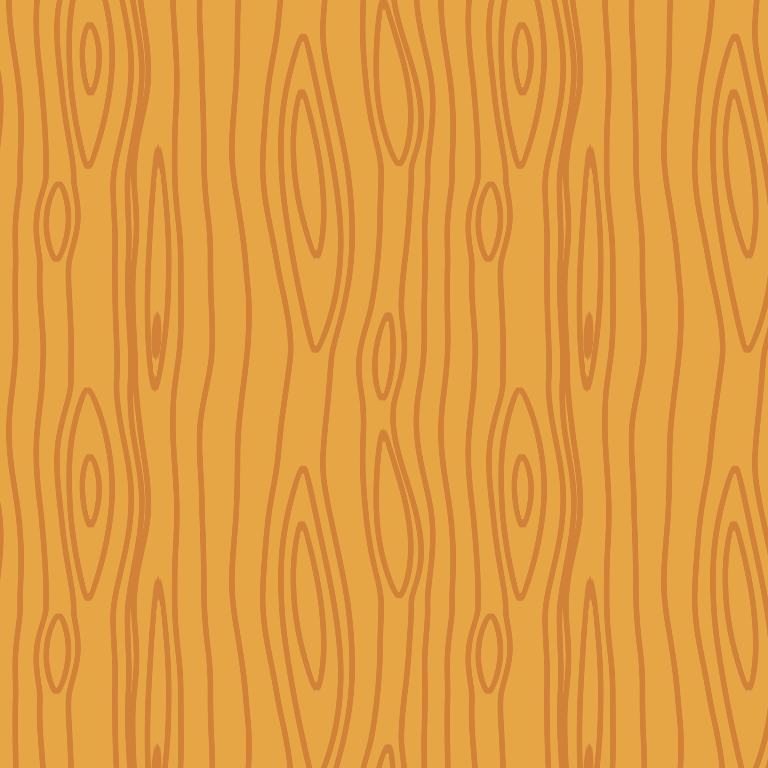
Reproduce this pattern procedurally as a WebGL 1 fragment shader.

```glsl
precision highp float;

uniform vec2 u_resolution;

const float PI = 3.14159265;
const float TILE = 0.5625;         // tile size as a share of the canvas
const float HALF_STROKE = 0.0066;  // tile units
const float TIP_ROUNDING = 0.009;

const vec3 WOOD = vec3(0.90, 0.65, 0.27);
const vec3 GRAIN = vec3(0.82, 0.51, 0.22);

// One knot in each of four columns; zero width means no knot.
struct Knots {
    vec4 centerY;
    vec4 halfWidth;
    vec4 halfHeight;
};

float hash(vec2 p) {
    vec3 q = fract(p.xyx * 0.1031);
    q += dot(q, q.yzx + 33.33);
    return fract((q.x + q.y) * q.z);
}

float wrapTile(float a) { return fract(a + 0.5) - 0.5; }
vec4 wrapTile(vec4 a) { return fract(a + 0.5) - 0.5; }

float minOf(vec4 v) { return min(min(v.x, v.y), min(v.z, v.w)); }

// Smooth noise that repeats once per tile.
float tileNoise(float y, float cells, float seed) {
    float cell = floor(y * cells);
    float a = hash(vec2(mod(cell, cells), seed));
    float b = hash(vec2(mod(cell + 1.0, cells), seed));
    return mix(a, b, smoothstep(0.0, 1.0, fract(y * cells))) - 0.5;
}

// Each knot column meanders on its own.
vec4 columnCenters(float y) {
    vec4 rest = vec4(0.203, 0.363, 0.717, 0.905);
    vec4 amplitude = vec4(0.006, 0.005, 0.020, 0.018);
    vec4 phase = vec4(-0.13, 0.3, 0.445, 0.18);
    return rest + amplitude * sin(2.0 * PI * (y - phase));
}

vec4 lensProfile(vec4 t, vec4 skew) {
    return (1.0 - t * t) * (1.0 + skew * clamp(t, -1.0, 1.0));
}

vec4 knotWidth(float y, Knots k, vec4 skew) {
    vec4 t = wrapTile(y - k.centerY) / k.halfHeight;
    return k.halfWidth * max(lensProfile(t, skew), 0.0);
}

// Distance to the nearest knot outline, by value over gradient.
float knotOutline(vec4 dx, float y, Knots k, vec4 skew) {
    vec4 t = wrapTile(y - k.centerY) / k.halfHeight;
    vec4 r = sqrt(dx * dx + TIP_ROUNDING * TIP_ROUNDING);
    vec4 value = r - k.halfWidth * lensProfile(t, skew);
    vec4 slopeX = dx / r;
    vec4 s = clamp(t, -1.0, 1.0);
    vec4 slopeY = (skew * (1.0 - s * s) - 2.0 * t * (1.0 + skew * s))
                * k.halfWidth / k.halfHeight;
    return minOf(abs(value) / sqrt(max(slopeX * slopeX + slopeY * slopeY, 0.15)));
}

// Sideways shift of a line that bends around the knots.
float bendAround(float x, vec4 centerX, vec4 radius) {
    vec4 d = wrapTile(x - centerX);
    vec4 push = sqrt(d * d + radius * radius) - abs(d);
    vec4 fade = 1.0 - smoothstep(0.08, 0.3, abs(d));
    return dot(sign(d) * push, fade);
}

// Grain lines fill the gaps between columns, in uneven clusters.
float grainLines(vec2 p, vec4 columnX, vec4 bigRadius, vec4 eyeX, vec4 eyeRadius) {
    vec4 nextX = vec4(columnX.yzw, columnX.x + 1.0);
    vec4 count = vec4(3.0, 4.0, 2.0, 5.0);
    vec4 spread = vec4(0.45, 0.95, 1.0, 1.0);
    vec4 lean = vec4(-0.12, 0.06, 0.0, 0.05);
    float nearest = 1.0;
    for (int gap = 0; gap < 4; gap++) {
        float clusterSway = 0.014 * tileNoise(p.y, 5.0, float(gap) + 51.0);
        for (int j = 0; j < 5; j++) {
            float seed = float(gap * 5 + j);
            float f = (float(j) + 0.5) / count[gap];
            if (f > 1.0) break;
            f = 0.5 + (f - 0.5) * spread[gap] - lean[gap] * sin(PI * f);
            float x = mix(columnX[gap], nextX[gap], f);
            x += 0.006 * (hash(vec2(seed, 7.0)) - 0.5);
            x += bendAround(x, columnX, bigRadius) + bendAround(x, eyeX, eyeRadius);
            x += clusterSway + 0.011 * tileNoise(p.y, 6.0, seed + 21.0);
            nearest = min(nearest, abs(wrapTile(p.x - x)));
        }
    }
    return nearest;
}

void main() {
    vec2 uv = gl_FragCoord.xy / u_resolution.y;
    vec2 p = vec2(uv.x, 1.0 - uv.y) / TILE;
    p.x += 0.006 * tileNoise(p.y, 6.0, 3.0);

    vec4 skew = vec4(-0.2, 0.3, 0.1, 0.5);
    Knots big = Knots(vec4(0.148, 0.607, 0.445, 0.177),
                      vec4(0.050, 0.025, 0.063, 0.036),
                      vec4(0.265, 0.335, 0.39, 0.22));
    Knots core = Knots(vec4(0.14, 0.766, 0.40, 0.177),
                       vec4(0.021, 0.009, 0.032, 0.0),
                       vec4(0.102, 0.106, 0.22, 0.1));
    Knots eye = Knots(vec4(0.514, 0.5, 0.5, 0.822),
                      vec4(0.027, 0.0, 0.0, 0.022),
                      vec4(0.105, 0.1, 0.1, 0.122));

    vec4 columnX = columnCenters(p.y);
    vec4 eyeX = columnX + vec4(-0.066, 0.0, 0.0, 0.0);
    vec4 bigRadius = 1.35 * knotWidth(p.y, big, skew);
    vec4 eyeRadius = 1.25 * knotWidth(p.y, eye, 0.3 * skew);
    vec4 dx = wrapTile(p.x - columnX);
    vec4 eyeDx = wrapTile(p.x - eyeX);

    float d = grainLines(p, columnX, bigRadius, eyeX, eyeRadius);
    d = min(d, knotOutline(dx, p.y, big, skew));
    d = min(d, knotOutline(dx, p.y, core, skew));
    d = min(d, knotOutline(eyeDx, p.y, eye, 0.3 * skew));

    float soft = 0.45 / (u_resolution.y * TILE);
    float ink = 1.0 - smoothstep(HALF_STROKE - soft, HALF_STROKE + soft, d);
    gl_FragColor = vec4(mix(WOOD, GRAIN, ink), 1.0);
}
```
